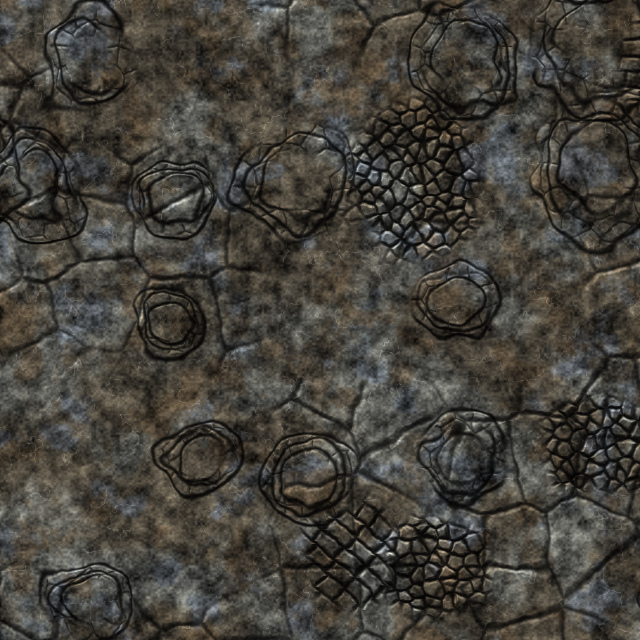
Reproduce this texture procedurally as a Shadertoy shader.

```glsl
float hash(vec2 p) {
    return fract(sin(dot(p, vec2(127.1, 311.7))) * 43758.5453);
}

vec2 hash2(vec2 p) {
    return vec2(hash(p), hash(p + 31.7));
}

float noise(vec2 p) {
    vec2 i = floor(p), f = fract(p);
    f = f * f * (3.0 - 2.0 * f);
    return mix(mix(hash(i), hash(i + vec2(1, 0)), f.x),
               mix(hash(i + vec2(0, 1)), hash(i + vec2(1, 1)), f.x), f.y);
}

float fbm(vec2 p) {
    float sum = 0.0, amp = 0.533;
    for (int i = 0; i < 4; i++) {
        sum += amp * noise(p);
        p = mat2(1.6, 1.2, -1.2, 1.6) * p + 5.3;
        amp *= 0.5;
    }
    return sum;
}

// x: closeness to the cell border, y: random value of the cell
vec2 cells(vec2 p) {
    vec2 id = floor(p), nearest = id;
    float d1 = 9.0, d2 = 9.0;
    for (int y = -1; y <= 1; y++)
    for (int x = -1; x <= 1; x++) {
        vec2 c = id + vec2(x, y);
        float d = length(c + 0.1 + 0.8 * hash2(c) - p);
        if (d < d1) { d2 = d1; d1 = d; nearest = c; }
        else d2 = min(d2, d);
    }
    return vec2(0.5 * (d2 - d1), hash(nearest + 4.1));
}

// Staggered blocks of uneven length, same output as cells
vec2 bricks(vec2 p) {
    float row = floor(p.y);
    p.x = p.x * mix(0.75, 1.3, hash(vec2(row, 2.0))) + hash(vec2(row, 7.0));
    vec2 f = 0.5 - abs(fract(p) - 0.5);
    return vec2(min(f.x * 1.3, f.y), hash(floor(p) + 3.3));
}

// x: height, y: crack darkness
vec2 relief(vec2 p) {
    vec2 q = p + 0.016 * (vec2(fbm(p * 24.0), fbm(p * 24.0 + 40.0)) - 0.5);
    float height = 0.014 * fbm(p * 13.0) + 0.0045 * fbm(p * 55.0);

    // Broken slabs in the ground
    vec2 slab = cells(q * 9.0 + 3.0);
    float broken = smoothstep(0.42, 0.7, noise(p * 6.0 + 7.0));
    float crack = 0.75 * broken * (1.0 - smoothstep(0.0, 0.045, slab.x));
    height += broken * 0.005 * smoothstep(0.0, 0.07, slab.x) * (0.4 + slab.y);

    // Scattered formations
    vec2 id = floor(p * 5.0);
    for (int y = -1; y <= 1; y++)
    for (int x = -1; x <= 1; x++) {
        vec2 c = id + vec2(x, y);
        vec2 d = q - (c + 0.5 + 0.5 * (hash2(c + 11.0) - 0.5)) / 5.0;
        float kind = hash(c + 9.0);
        float radius = mix(0.06, 0.105, hash(c + 3.0));
        float r = length(d * vec2(1.0, mix(0.8, 1.2, hash(c + 5.0))));
        float t = r / radius * (1.0 + 0.4 * (noise(p * 17.0 + c * 7.0) - 0.5));
        if (t > 1.25 || kind > 0.76) continue;

        if (kind < 0.46) {
            // Terraced rings
            float band = smoothstep(0.5, 0.62, t) * (1.0 - smoothstep(0.92, 1.02, t));
            for (int k = 0; k < 3; k++) {
                float fk = float(k);
                float wobble = 0.22 * (noise(p * 32.0 + fk * 19.0 + c) - 0.5);
                float e = (0.98 - 0.2 * fk - t + wobble) * radius;
                float gap = smoothstep(0.2, 0.55, noise(p * 11.0 + fk * 5.0 + c * 3.0));
                height += 0.004 * gap * smoothstep(-0.003, 0.003, e);
                crack = max(crack, gap * (1.0 - smoothstep(0.0, 0.0055, abs(e + 0.003))));
            }
            vec2 shard = cells(q * 27.0);
            height += 0.003 * band * shard.y * smoothstep(0.0, 0.12, shard.x);
            crack = max(crack, 0.7 * band * (1.0 - smoothstep(0.0, 0.07, shard.x)));
        } else {
            // Patches of blocks or pebbles
            float turn = hash(c + 8.0) < 0.65 ? 0.0 : 0.75;
            vec2 u = mat2(cos(turn), sin(turn), -sin(turn), cos(turn)) * d;
            vec2 stone = kind < 0.64 ? bricks(u * vec2(26, 40)) : cells(u * 46.0);
            float fade = 1.0 - smoothstep(0.85, 1.2, t);
            height += fade * 0.007 * smoothstep(0.0, 0.25, stone.x) * (0.5 + stone.y);
            crack = max(crack, fade * (1.0 - smoothstep(0.02, 0.17, stone.x)));
        }
    }
    return vec2(height, crack);
}

void mainImage(out vec4 fragColor, in vec2 fragCoord) {
    vec2 p = fragCoord / iResolution.y;

    // Slope lit from the upper left
    float eps = 0.0015;
    vec2 here = relief(p);
    vec2 slope = vec2(relief(p + vec2(eps, 0)).x, relief(p + vec2(0, eps)).x) - here.x;
    float light = dot(slope / eps, vec2(0.4, -0.9));

    // Brown earth, grey stone and bluish stains
    float patches = fbm(p * 10.0 + 20.0);
    vec3 color = mix(vec3(0.265, 0.243, 0.205), vec3(0.315, 0.318, 0.30),
                     smoothstep(0.38, 0.62, patches));
    color = mix(color, vec3(0.29, 0.32, 0.36), 0.6 * smoothstep(0.56, 0.72, fbm(p * 19.0 + 70.0)));
    color = mix(color, vec3(0.27, 0.215, 0.15), 0.5 * smoothstep(0.55, 0.7, fbm(p * 24.0 + 90.0)));

    // Mottling and grit
    color *= 1.0 + 0.9 * (fbm(p * 20.0 + 50.0) - 0.5) + 1.5 * (fbm(p * 60.0) - 0.5)
           + 0.5 * (noise(p * 270.0) - 0.5);

    // Thin pale veins
    float vein = abs(fbm(p * 26.0 + 130.0) - 0.5);
    color += 0.11 * (1.0 - smoothstep(0.0, 0.016, vein)) * smoothstep(0.4, 0.7, noise(p * 35.0));

    color *= clamp(1.04 + 0.6 * light, 0.35, 1.75);
    color *= 1.0 - 0.78 * here.y;
    fragColor = vec4(clamp(color, 0.0, 1.0), 1.0);
}
```
